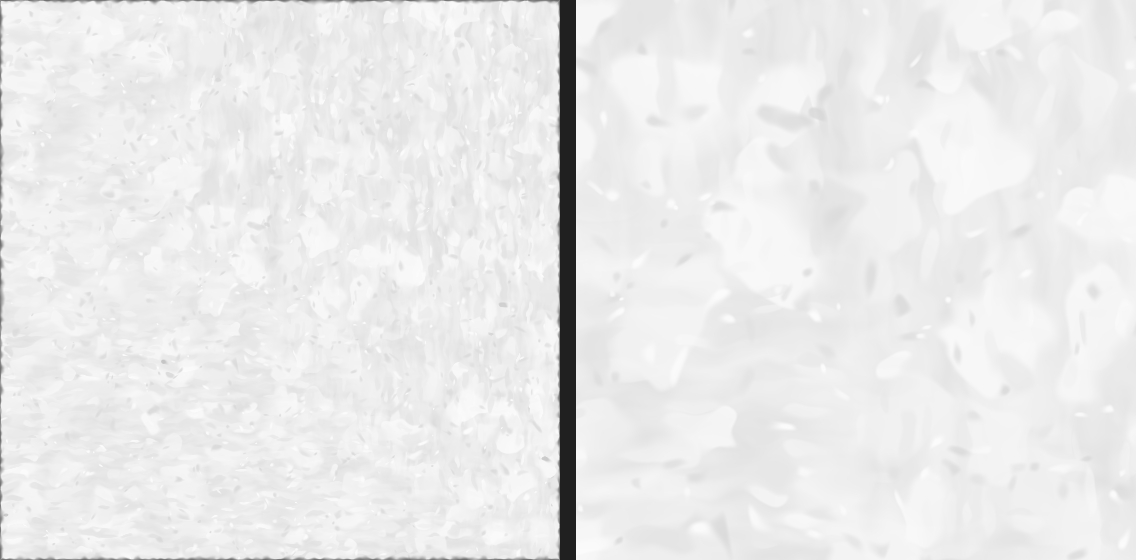
Left, the full canvas; right, a detail of the centre.
Write a WebGL 1 fragment shader that draws this texture map.

```glsl
precision highp float;
// Pale worn plaster: overlapping ragged dabs, level and upright streaks, a dark frayed rim.
uniform vec2 u_resolution;

const vec3 PLASTER = vec3(0.932);
const float RELIEF = 0.028;
const float RIM_DARKNESS = 0.56;
// Edge softness on the crisp and on the fading side of a dab
const vec2 CRISP = vec2(0.12, 0.9);
const vec2 MILD = vec2(0.3, 1.0);
const vec2 SOFT = vec2(0.7, 1.0);

float hash(vec2 p) {
  vec3 q = fract(vec3(p.xyx) * 0.1031);
  q += dot(q, q.yzx + 33.33);
  return fract((q.x + q.y) * q.z);
}

vec2 hash2(vec2 p) {
  return vec2(hash(p), hash(p + 41.7));
}

float gradientDot(vec2 corner, vec2 offset) {
  float angle = 6.2832 * hash(corner);
  return dot(vec2(cos(angle), sin(angle)), offset);
}

// Gradient noise, roughly -0.7 to 0.7
float noise(vec2 p) {
  vec2 i = floor(p);
  vec2 f = p - i;
  vec2 u = f * f * f * (f * (f * 6.0 - 15.0) + 10.0);
  vec2 e = vec2(1.0, 0.0);
  float low = mix(gradientDot(i, f), gradientDot(i + e.xy, f - e.xy), u.x);
  float high = mix(gradientDot(i + e.yx, f - e.yx), gradientDot(i + e.xx, f - e.xx), u.x);
  return mix(low, high, u.y);
}

float fbm(vec2 p) {
  return noise(p) + 0.55 * noise(p * 2.03 + 17.3) + 0.3 * noise(p * 4.1 + 52.9);
}

// Bends straight outlines into ragged ones
vec2 warp(vec2 p, float frequency, float amount) {
  return p + amount * vec2(noise(p * frequency), noise(p * frequency + 63.1));
}

// Lays one dab per grid cell over the tone, crisper on one side than on the other
float paint(float tone, vec2 p, float seed, float density, vec2 tones, vec2 edge, float amount) {
  vec2 cell = floor(p);
  for (int j = -1; j <= 1; j++) {
    for (int i = -1; i <= 1; i++) {
      vec2 id = cell + vec2(float(i), float(j));
      vec2 place = hash2(id + seed);
      vec2 shape = hash2(id + seed + 57.3);
      vec2 kind = hash2(id + seed + 113.9);
      vec2 d = p - id - 0.5 - 0.6 * (place - 0.5);
      float radius = mix(0.26, 0.64, shape.x);
      float power = 1.4 + 1.8 * kind.x;
      vec2 raised = pow(abs(d) + 0.0001, vec2(power));
      float reach = pow(raised.x + raised.y, 1.0 / power) / radius;
      float turn = 6.2832 * shape.y;
      float lean = dot(d, vec2(cos(turn), sin(turn))) / radius;
      float softness = mix(edge.x, edge.y, smoothstep(-0.5, 0.7, lean));
      float cover = 1.0 - smoothstep(1.0 - softness, 1.0, reach);
      float fill = mix(tones.x, tones.y, hash(id + seed + 171.3)) - 0.35 * lean;
      tone = mix(tone, fill, cover * step(kind.y, density) * amount);
    }
  }
  return tone;
}

// Darkness of the frayed border, beaded along its length
float rim(vec2 uv) {
  vec2 side = min(uv, 1.0 - uv);
  float edge = min(side.x, side.y);
  float width = max(0.0029 + 0.0052 * noise(uv * 74.0), 0.0012);
  float strength = clamp(0.85 + 0.8 * noise(uv * 43.0 + 9.0), 0.0, 1.0);
  return strength * exp(-edge * edge / (width * width));
}

void main() {
  vec2 uv = gl_FragCoord.xy / u_resolution;
  vec2 bent = warp(warp(uv, 15.0, 0.024), 46.0, 0.011);
  vec2 streaky = warp(warp(uv, 14.0, 0.01), 56.0, 0.005);

  // Where each direction of stroke prevails
  float drift = noise(uv * 4.5 + 3.0);
  float upright = smoothstep(0.45, 0.8, uv.x + 0.3 * drift);
  upright = max(upright, 0.8 * smoothstep(0.25, 0.38, uv.x) * smoothstep(0.42, 0.65, uv.y + 0.3 * drift));
  upright *= smoothstep(0.0, 0.3, uv.y + 0.5 * uv.x - 0.35);
  float level = 1.0 - smoothstep(0.3, 0.65, uv.y + 0.25 * drift);
  level = max(level, 0.6 * (1.0 - smoothstep(0.25, 0.45, uv.x)));
  level *= 1.0 - 0.85 * upright;
  float calm = 1.0 - smoothstep(0.35, 0.95, uv.x + 1.0 - uv.y);

  // Cloudy ground, stretched along the strokes
  float tone = 1.3 * fbm(bent * 11.0) - 0.45;
  tone += 2.0 * level * fbm(streaky * vec2(12.0, 46.0));
  tone += 2.0 * upright * fbm(streaky * vec2(48.0, 11.0) + 31.0);

  // Broad dabs, then streaks, then bright dabs and fragments between them
  tone = paint(tone, bent * 14.0, 3.7, 0.6, vec2(-0.8, 1.7), MILD, 0.85);
  tone = paint(tone, streaky * vec2(14.0, 46.0), 19.2, 0.6, vec2(-1.7, 1.5), MILD, 0.85 * level);
  tone = paint(tone, streaky * vec2(50.0, 15.0), 37.4, 0.6, vec2(-1.7, 1.5), MILD, 0.85 * upright);
  tone = paint(tone, bent * vec2(15.0, 16.0), 53.6, 0.42, vec2(0.5, 1.7), CRISP, 0.9 - 0.3 * level);
  tone = paint(tone, bent * vec2(8.0, 10.0), 71.1, 0.6, vec2(0.6, 1.6), CRISP, 0.85 * calm);
  tone = paint(tone, bent * vec2(28.0, 30.0), 83.2, 0.35, vec2(-1.7, 1.8), MILD, 0.75);
  tone = paint(tone, streaky * vec2(24.0, 80.0), 97.6, 0.4, vec2(-2.0, 1.9), MILD, 0.8 * level);
  tone = paint(tone, streaky * vec2(84.0, 26.0), 119.4, 0.4, vec2(-2.0, 1.9), MILD, 0.8 * upright);

  // Small marks: smudges, glints and rare chips
  tone = paint(tone, bent * 68.0, 139.5, 0.13, vec2(-3.2, -1.0), SOFT, 0.8);
  tone = paint(tone, bent * 92.0, 157.8, 0.06, vec2(1.2, 2.2), SOFT, 0.9);
  tone = paint(tone, streaky * vec2(60.0, 95.0), 181.3, 0.003, vec2(-7.0, -2.5), MILD, 0.8);

  vec3 colour = PLASTER + RELIEF * clamp(tone, -6.0, 1.8);
  gl_FragColor = vec4(colour * (1.0 - RIM_DARKNESS * rim(uv)), 1.0);
}
```
